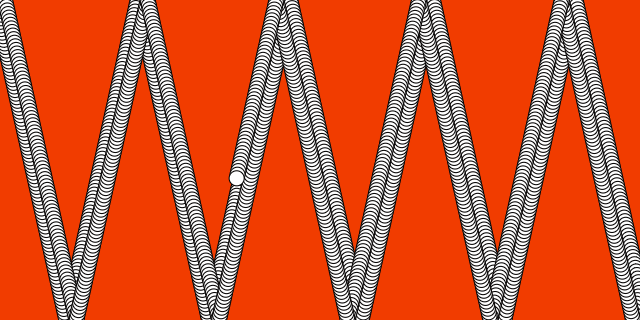
Write a Shadertoy shader that draws this pattern.

```glsl
const vec3 ORANGE = vec3(0.945, 0.235, 0.0);
const vec3 INK = vec3(0.04, 0.03, 0.03);
const vec3 WHITE = vec3(1.0);

const vec2 ROOM = vec2(2.0, 1.0);    // walls reflect the ball centre
const float RADIUS = 0.0252;
const float OUTLINE = 0.0034;
const float STRIDE = 0.0025;         // horizontal travel between stamps
const float SLOPE = 0.2229;          // horizontal travel per room height
const float TOP_PHASE = 2.0156;      // travel at which the ball is at the top
const float TRAVEL_END = 5.2604;     // total horizontal travel
const int SWEEPS = 3;                // left, right, left
const int STAMPS = 24;               // stamps that can overlap one point

// Triangle wave from span to 0 and back
vec2 bounce(vec2 t, vec2 span) {
    return abs(mod(t, 2.0 * span) - span);
}

vec2 ballCentre(float travel) {
    return bounce(vec2(travel, (travel - TOP_PHASE) / SLOPE), ROOM);
}

// Travel at which a given sweep crosses column x
float travelAt(float x, int sweep) {
    float side = sweep % 2 == 0 ? -1.0 : 1.0;
    return ROOM.x * float(sweep + (sweep + 1) % 2) + side * x;
}

float coverage(float dist, float pixel) {
    return clamp(0.5 - dist / pixel, 0.0, 1.0);
}

vec3 stampBall(vec3 below, vec2 p, vec2 centre, float pixel) {
    float dist = length(p - centre) - RADIUS;
    vec3 ball = mix(INK, WHITE, coverage(dist + OUTLINE, pixel));
    return mix(below, ball, coverage(dist, pixel));
}

// Paint the stamps near p, oldest first
vec3 paintSweep(vec3 color, vec2 p, int sweep, float pixel) {
    float reach = RADIUS + pixel;
    float oldest = floor((TRAVEL_END - travelAt(p.x, sweep) + reach) / STRIDE);
    for (int i = 0; i < STAMPS; i++) {
        float age = oldest - float(i);
        if (age < 0.0) break;
        vec2 centre = ballCentre(TRAVEL_END - age * STRIDE);
        color = stampBall(color, p, centre, pixel);
    }
    return color;
}

void mainImage(out vec4 fragColor, in vec2 fragCoord) {
    float pixel = 1.0 / iResolution.y;
    vec2 p = fragCoord * pixel;
    vec3 color = ORANGE;
    for (int sweep = 0; sweep < SWEEPS; sweep++) {
        color = paintSweep(color, p, sweep, pixel);
    }
    fragColor = vec4(color, 1.0);
}
```
